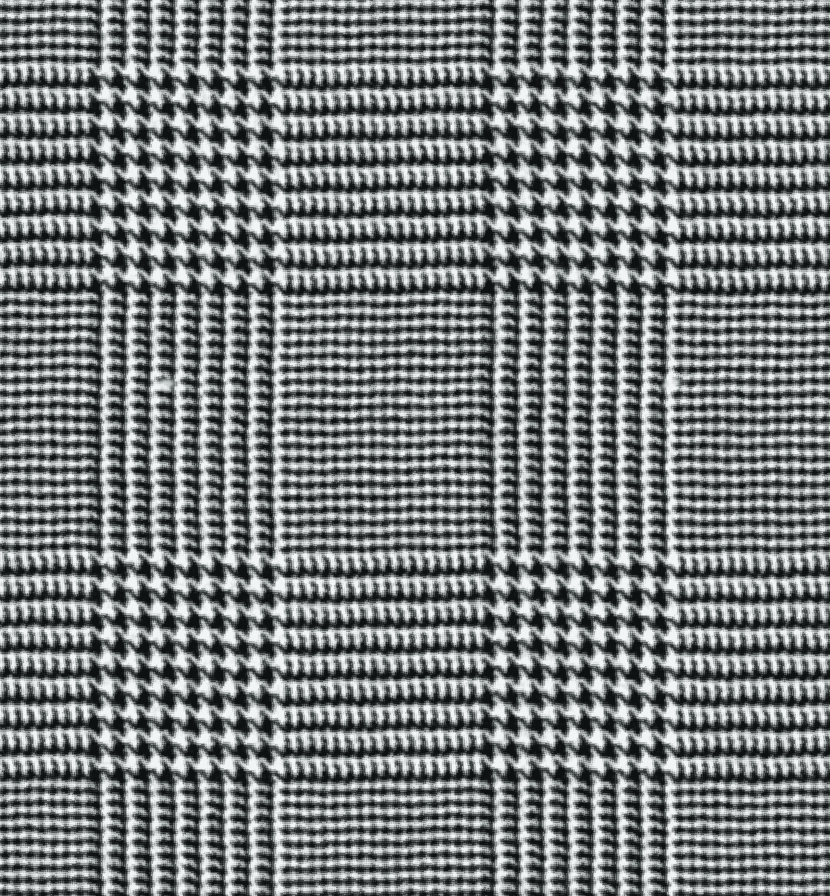
Give the GLSL for this texture, as a Shadertoy shader.

```glsl
float hash(vec2 p) {
    p = fract(p * vec2(0.1031, 0.1137));
    p += dot(p, p.yx + 33.33);
    return fract((p.x + p.y) * p.x * 97.3);
}

// Distance to the nearest scattered cell point
float cellular(vec2 p) {
    vec2 cell = floor(p);
    float nearest = 2.0;
    for (int y = -1; y <= 1; y++)
    for (int x = -1; x <= 1; x++) {
        vec2 c = cell + vec2(x, y);
        vec2 point = c + vec2(hash(c + 40.0), hash(c + 91.0));
        nearest = min(nearest, length(p - point));
    }
    return nearest;
}

// Yarn order: broad 4/4 stripes, then fine 2/2 stripes
float yarn(float thread, float period, float broad) {
    float t = mod(thread, period);
    return t < broad ? step(mod(t, 8.0), 3.5) : step(mod(t, 4.0), 1.5);
}

// 2/2 twill: the diagonal decides whether warp or weft shows
float twill(vec2 p) {
    vec2 id = floor(p);
    id.x = 59.0 - id.x; // warp is laid from the right
    bool warpOnTop = mod(id.x + id.y, 4.0) < 2.0;
    float light = warpOnTop ? yarn(id.x, 128.0, 64.0) : yarn(id.y, 152.0, 72.0);
    float uneven = hash(warpOnTop ? vec2(id.x, 7.0) : vec2(3.0, id.y));
    return light * (1.0 - 0.1 * uneven) + (1.0 - light) * 0.05 * uneven;
}

// Rare pale knots of loose fibre
float knots(vec2 p) {
    vec2 g = p / 44.0, cell = floor(g);
    vec2 center = 0.2 + 0.6 * vec2(hash(cell + 12.0), hash(cell + 57.0));
    vec2 d = (g - cell - center) * 44.0;
    d.x += 0.5 * sin(d.y * 1.7);
    float present = step(0.91, hash(cell + 23.0));
    return present * (1.0 - smoothstep(1.0, 3.2, length(d * vec2(0.8, 1.1))));
}

void mainImage(out vec4 fragColor, in vec2 fragCoord) {
    // Thread coordinates, counted rightward and downward
    vec2 uv = fragCoord / iResolution.xy;
    vec2 p = vec2(uv.x, 1.0 - uv.y) * vec2(270.4, 279.3) - vec2(33.0, 20.0);

    // Slack in the cloth
    vec2 q = p;
    q.x += 0.3 * sin(p.y * 0.061 + 1.0) + 0.16 * sin(p.y * 0.31 + p.x * 0.07)
         + 0.1 * sin(p.y * 0.93 + p.x * 0.4);
    q.y += 0.35 * sin(p.x * 0.043 + 2.0) + 0.2 * sin(p.x * 0.23 + p.y * 0.11)
         + 0.14 * sin(p.x * 0.71 - p.y * 0.37);

    // Soft fibre edges from a Gaussian over neighbouring threads
    float spacing = max(0.53, 140.0 / iResolution.y);
    float sum = 0.0, total = 0.0;
    for (int y = -2; y <= 2; y++)
    for (int x = -2; x <= 2; x++) {
        vec2 o = vec2(x, y);
        float weight = exp(-0.38 * dot(o, o));
        sum += weight * twill(q + o * spacing);
        total += weight;
    }
    float tone = sum / total;

    // Fuzz and uneven wear
    tone += 0.16 * (0.5 - cellular(p * 0.45));
    tone += 0.012 * sin(p.x * 0.09 + 2.0 * sin(p.y * 0.05)) * sin(p.y * 0.12 + 0.8);
    tone = mix(tone, 0.95, 0.8 * knots(p));
    tone = pow(clamp((tone - 0.5) * 1.16 + 0.5, 0.0, 1.0), 1.1);

    vec3 color = mix(vec3(0.055, 0.065, 0.067), vec3(0.95, 0.96, 0.96), tone);
    color += vec3(-0.01, 0.002, 0.004) * 4.0 * tone * (1.0 - tone);
    fragColor = vec4(color, 1.0);
}
```
